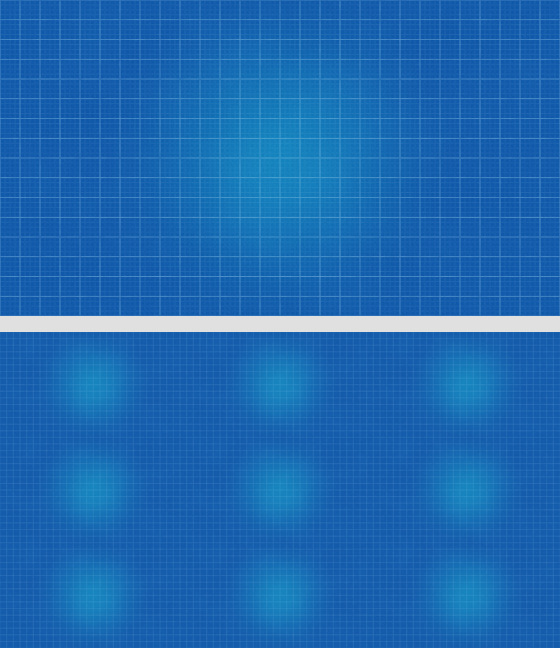
Top: one tile. Bottom: repeated 3 by 3.
Reproduce this pattern procedurally as a Shadertoy shader.

```glsl
// Blueprint grid paper: pale ruled squares on blue with a soft central glow; tiles on all sides.

const vec2  MAJOR_COUNT    = vec2(28.0, 16.0);  // large squares across and down
const float MINOR_PER_CELL = 4.0;               // small squares per large one
const float MAJOR_WIDTH    = 0.0019;            // in canvas heights
const float MINOR_WIDTH    = 0.0026;
const float MAJOR_STRENGTH = 0.53;
const float MINOR_STRENGTH = 0.11;
const float LINE_VARIATION = 0.25;              // brightness change between rulings
const float LINE_WEAR      = 0.30;              // fading along a ruling
const float GLOW_RADIUS    = 0.58;              // in canvas heights
const float GLOW_FALLOFF   = 1.15;
const float MOTTLE         = 0.014;
const float GRAIN          = 0.016;
const vec2  MOTTLE_PERIOD  = vec2(7.0, 4.0);
const vec2  WEAR_PERIOD    = vec2(48.0, 27.0);
const vec2  GRAIN_PERIOD   = vec2(256.0, 144.0);
const vec3  PAPER_COLOR    = vec3(0.068, 0.352, 0.668);
const vec3  GLOW_COLOR     = vec3(0.080, 0.512, 0.742);
const vec3  LINE_COLOR     = vec3(0.600, 0.810, 0.930);

float hash(vec2 cell) {
    uvec2 q = uvec2(ivec2(cell)) * uvec2(1597u, 3571u);
    uint n = (q.x ^ q.y) * 2654435u + q.x;
    n = (n ^ (n >> 15)) * 73244475u;
    n = (n ^ (n >> 13)) * 73244475u;
    return float((n ^ (n >> 16)) & 65535u) / 65535.0;
}

float cornerSlope(vec2 cell, vec2 offset, vec2 period) {
    float angle = 6.28319 * hash(mod(cell, period));
    return dot(vec2(cos(angle), sin(angle)), offset);
}

// Gradient noise that wraps after one canvas
float wrappedNoise(vec2 uv, vec2 period) {
    vec2 p = uv * period;
    vec2 i = floor(p), f = p - i;
    vec2 s = f * f * f * (f * (f * 6.0 - 15.0) + 10.0);
    vec2 e = vec2(1.0, 0.0);
    float low  = mix(cornerSlope(i, f, period), cornerSlope(i + e.xy, f - e.xy, period), s.x);
    float high = mix(cornerSlope(i + e.yx, f - e.yx, period), cornerSlope(i + e.xx, f - e.xx, period), s.x);
    return mix(low, high, s.y);
}

float wrappedFbm(vec2 uv, vec2 period) {
    float sum = 0.0, amplitude = 1.0;
    for (int octave = 0; octave < 4; octave++) {
        sum += amplitude * wrappedNoise(uv, period);
        period *= 2.0;
        amplitude *= 0.55;
    }
    return sum;
}

// Share of a pixel covered by the nearest vertical (x) and horizontal (y) ruling
vec2 rulingCoverage(vec2 uv, vec2 count, float width, vec2 canvas, float pixel) {
    vec2 p = uv * count;
    vec2 d = abs(p - round(p)) * canvas / count;
    vec2 overlap = min(d + 0.5 * pixel, 0.5 * width) - max(d - 0.5 * pixel, -0.5 * width);
    return clamp(overlap / pixel, 0.0, 1.0);
}

// Strength of each ruling, one value per line
vec2 rulingStrength(vec2 uv, vec2 count) {
    vec2 id = mod(round(uv * count), count);
    vec2 variation = vec2(hash(vec2(id.x, 211.0)), hash(vec2(307.0, id.y)));
    return 1.0 + LINE_VARIATION * (variation - 0.5);
}

void mainImage(out vec4 fragColor, in vec2 fragCoord) {
    vec2 uv = fragCoord / iResolution.xy;
    vec2 canvas = vec2(iResolution.x / iResolution.y, 1.0);
    float pixel = 1.0 / iResolution.y;

    // Paper with central glow and uneven ink
    float radius = length((uv - 0.5) * canvas);
    float glow = pow(1.0 - smoothstep(0.0, GLOW_RADIUS, radius), GLOW_FALLOFF);
    vec3 color = mix(PAPER_COLOR, GLOW_COLOR, glow);
    color += MOTTLE * wrappedFbm(uv, MOTTLE_PERIOD) * vec3(0.5, 1.0, 0.8);
    color += GRAIN * wrappedNoise(uv, GRAIN_PERIOD);

    // Fine rulings, then the bold ones
    float wear = 1.0 + LINE_WEAR * wrappedFbm(uv, WEAR_PERIOD);
    vec2 minorCount = MAJOR_COUNT * MINOR_PER_CELL;
    vec2 minor = rulingCoverage(uv, minorCount, MINOR_WIDTH, canvas, pixel)
               * rulingStrength(uv, minorCount);
    vec2 major = rulingCoverage(uv, MAJOR_COUNT, MAJOR_WIDTH, canvas, pixel)
               * rulingStrength(uv, MAJOR_COUNT);
    color = mix(color, LINE_COLOR, MINOR_STRENGTH * wear * max(minor.x, minor.y));
    color = mix(color, LINE_COLOR, MAJOR_STRENGTH * wear * max(major.x, major.y));

    fragColor = vec4(clamp(color, 0.0, 1.0), 1.0);
}
```
